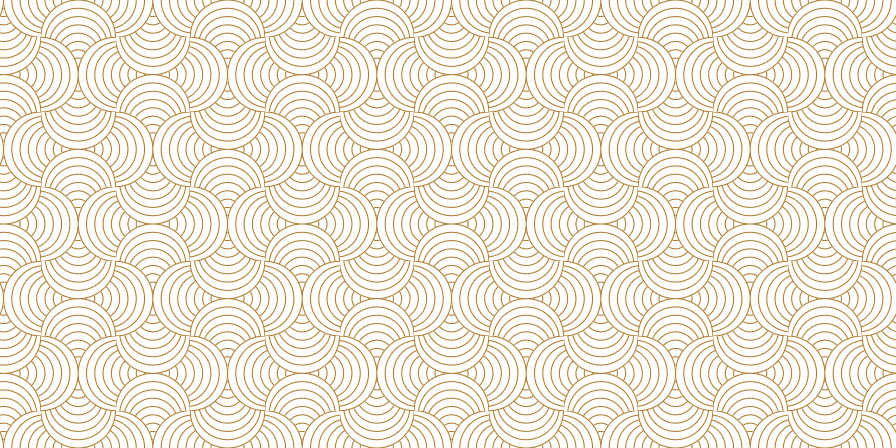
Write a Shadertoy shader that draws this pattern.

```glsl
// Gold outline pattern of interlocking round fans that turn around each other in pinwheels.

const float CELLS_DOWN  = 6.0;                 // lattice squares over the canvas height
const vec2  SHIFT       = vec2(0.047, 0.0);    // lattice offset, in squares
const float RINGS       = 9.0;                 // nested arcs in each fan
const float LINE_WIDTH  = 0.0134;              // in squares
const vec3  PAPER_COLOR = vec3(1.0, 0.996, 0.992);
const vec3  GOLD_COLOR  = vec3(0.66, 0.47, 0.15);

// Share of a pixel covered by a line at signed distance d.
float lineCoverage(float d, float pixel) {
    float halfWidth = 0.5 * LINE_WIDTH;
    return clamp((d + halfWidth) / pixel + 0.5, 0.0, 1.0)
         - clamp((d - halfWidth) / pixel + 0.5, 0.0, 1.0);
}

// Distance to the nearest of the circles that all touch the fan's root.
// v is measured from the root, with the fan opening along +x.
float nestedArcs(vec2 v) {
    float diameter = dot(v, v) / max(v.x, 1e-5);
    float ring = clamp(round(diameter * RINGS), 1.0, RINGS) / RINGS;
    return length(v - vec2(0.5 * ring, 0.0)) - 0.5 * ring;
}

// Turn a point in the unit square into the quadrant at the tip of the bottom fan.
vec2 foldPinwheel(vec2 f) {
    vec2 c = f - 0.5;
    for (int i = 0; i < 3; i++) {
        if (c.x < 0.0 || c.y > 0.0) c = vec2(c.y, -c.x);
    }
    return c + 0.5;
}

void mainImage(out vec4 fragColor, in vec2 fragCoord) {
    float pixel = CELLS_DOWN / iResolution.y;
    vec2 p = fragCoord * pixel - SHIFT;

    // Neighbouring squares spin in opposite directions
    vec2 cell = floor(p);
    vec2 f = p - cell;
    if (mod(cell.x + cell.y, 2.0) < 0.5) f.x = 1.0 - f.x;
    vec2 q = foldPinwheel(f);

    // The tip of one fan covers the root of the next
    float rim = length(q - vec2(0.5, 0.0)) - 0.5;
    vec2 v = rim < 0.0 ? q : vec2(q.y, 1.0 - q.x);

    float ink = max(lineCoverage(nestedArcs(v), pixel), lineCoverage(rim, pixel));
    fragColor = vec4(mix(PAPER_COLOR, GOLD_COLOR, ink), 1.0);
}
```
